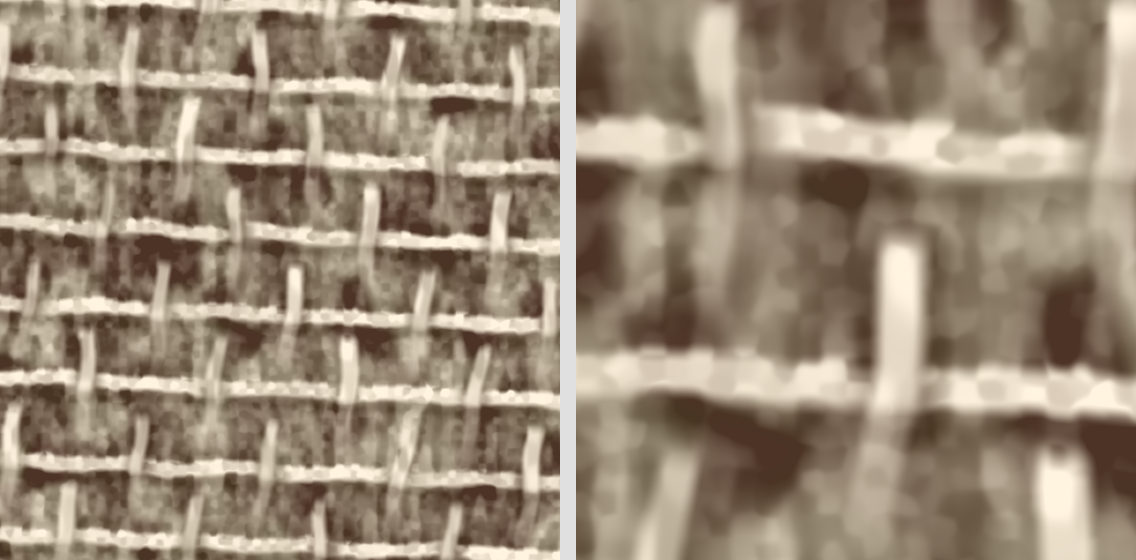
Left, the full canvas; right, a detail of the centre.
This texture is drawn by a WebGL 1 fragment shader. Its source:

```glsl
precision highp float;
// Coarse sepia burlap: slanted pale weft threads crossed by stepped warp stitches.

uniform vec2 u_resolution;

#define ROW_PITCH 0.1383   // distance between weft threads
#define ROW_START 0.125    // first weft, measured down from the top
#define ROW_SLOPE 0.043    // fall of the weft towards the right
#define COL_PITCH 0.2315   // distance between stitches in a row
#define COL_STEP 0.0957    // sideways step of the stitches per row
#define WEFT_HALF 0.0125
#define WARP_HALF 0.0120
#define SOFTNESS 0.0060
#define MOTTLE 0.95
#define SHADOW 0.20
#define DARK vec3(0.36, 0.29, 0.215)
#define LIGHT vec3(1.0, 0.955, 0.875)

float hash(vec2 p) {
  return fract(sin(dot(p, vec2(127.1, 311.7))) * 43758.545);
}

// Cellular noise: random cell values blended by distance to their centres.
float cells(vec2 p) {
  vec2 base = floor(p);
  float total = 0.0, weights = 0.0;
  for (int j = -1; j <= 1; j++) {
    for (int i = -1; i <= 1; i++) {
      vec2 id = base + vec2(float(i), float(j));
      vec2 d = id + 0.2 + 0.6 * vec2(hash(id), hash(id + 37.0)) - p;
      float w = exp(-6.0 * dot(d, d));
      total += w * hash(id + 71.0);
      weights += w;
    }
  }
  return total / weights;
}

// Soft coverage of a strand of the given half width.
float strand(float dist, float halfWidth) {
  return 1.0 - smoothstep(halfWidth - SOFTNESS, halfWidth + SOFTNESS, abs(dist));
}

float bump(float x, float width) {
  return exp(-x * x / (width * width));
}

void main() {
  vec2 uv = gl_FragCoord.xy / u_resolution;
  float down = 1.0 - uv.y;

  // Mottled ground of darker fibres
  float blotch = cells(uv * vec2(17.0, 14.0));
  float streak = cells(uv * vec2(52.0, 25.0) + 9.0);
  float grain = cells(uv * 75.0 + 23.0);
  float tone = 0.29 + MOTTLE * (0.6 * (blotch - 0.5) + 0.45 * (streak - 0.5)
             + 0.25 * (grain - 0.5));

  // Hand-woven unevenness
  vec2 p = vec2(uv.x, down);
  p.x += 0.003 * sin(down * 43.0 + uv.x * 11.0) + 0.003 * (streak - 0.5);
  p.y += 0.0025 * sin(uv.x * 29.0 + down * 17.0) + 0.005 * (grain - 0.5);
  float rowPos = (p.y - ROW_START - ROW_SLOPE * p.x) / ROW_PITCH;

  // The thread above, then the thread below
  for (int k = 0; k <= 1; k++) {
    float row = floor(rowPos) + float(k);
    float dy = rowPos - row - 0.07 * (hash(vec2(row, 5.0)) - 0.5);
    float colPos = (p.x - COL_STEP * row) / COL_PITCH;

    // Weft segment, dimmer where it dives under a stitch
    float seg = floor(colPos);
    float along = colPos - seg;
    float segRand = hash(vec2(seg, row));
    float bend = 0.13 * (hash(vec2(seg, row + 40.0)) - 0.5) * (along - 0.5);
    float weftDist = (dy + bend) * ROW_PITCH;
    float exposed = smoothstep(0.03, 0.18, along) * (1.0 - smoothstep(0.84, 0.98, along));
    float weft = strand(weftDist, WEFT_HALF * (0.85 + 0.3 * streak));
    float weftTone = mix(0.46, 0.80 + 0.18 * segRand, exposed) + 0.35 * (grain - 0.5);
    tone -= SHADOW * bump(dy - 0.19, 0.09) + 0.4 * SHADOW * bump(dy + 0.18, 0.08);
    tone = mix(tone, weftTone, weft * mix(0.7, 1.0, exposed));

    // Warp stitch: bright above the weft, fading to a buried tail below it
    float col = floor(colPos + 0.5);
    float rnd = hash(vec2(col + 13.0, row));
    float lean = mix(0.0, 0.028, hash(vec2(col, row + 91.0)));
    float warpDist = (colPos - col) * COL_PITCH + lean * dy - 0.012 * (rnd - 0.5);
    float top = smoothstep(-0.72, -0.54, dy + 0.12 * (rnd - 0.5));
    float bright = top * (1.0 - smoothstep(0.02, 0.26, dy));
    float tail = 0.42 * top * (1.0 - smoothstep(0.4, 0.95, dy));
    float warp = strand(warpDist, WARP_HALF * (0.8 + 0.4 * rnd));
    float warpTone = 0.72 + 0.22 * rnd + 0.4 * (streak - 0.5);
    float edge = bump(abs(warpDist) - 0.021, 0.008);
    tone -= 0.4 * SHADOW * edge * bright * (1.0 - weft);
    tone = mix(tone, warpTone, warp * max(0.92 * bright, tail));
  }

  // Sepia ramp with a slight olive to brown drift
  tone = clamp(tone, -0.12, 1.0);
  vec3 color = mix(DARK, LIGHT, tone);
  color += (1.0 - tone) * (blotch - 0.5) * vec3(-0.03, 0.02, -0.02);
  gl_FragColor = vec4(clamp(color, 0.0, 1.0), 1.0);
}
```
